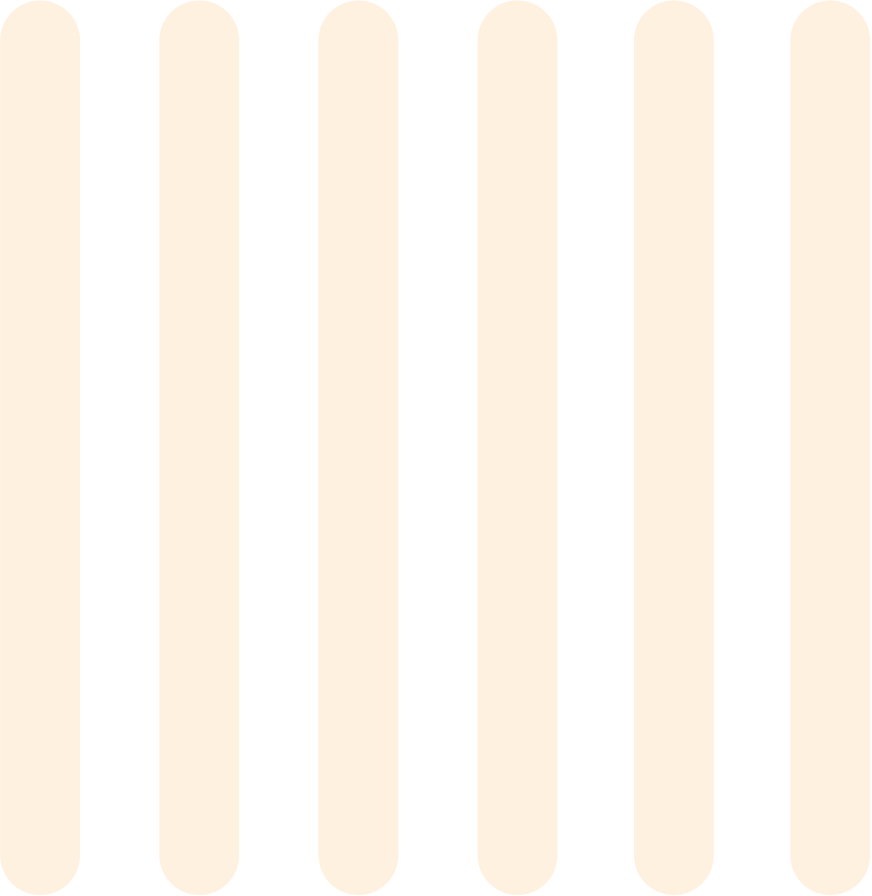
A Shadertoy shader for this pattern:

```glsl
// Six cream vertical bars with round ends on a white ground.

const vec3 GROUND = vec3(1.0);
const vec3 CREAM = vec3(1.0, 0.945, 0.88);

// Lengths are fractions of the canvas height.
const int BAR_COUNT = 6;
const float BAR_RADIUS = 0.0446;
const float FIRST_CENTER = 0.0448;
const float PITCH = 0.1776;
const int LAST_WIDE_BAR = 3;       // bars after this one sit slightly closer
const float PITCH_LOSS = 0.0031;
const float BAR_BOTTOM = 0.001;
const float BAR_TOP = 0.9995;

float barCenter(int i) {
    float tightSteps = float(max(i - LAST_WIDE_BAR, 0));
    return FIRST_CENTER + float(i) * PITCH - tightSteps * PITCH_LOSS;
}

// Signed distance to an upright capsule.
float capsuleDistance(vec2 p, float centerX) {
    float spineY = clamp(p.y, BAR_BOTTOM + BAR_RADIUS, BAR_TOP - BAR_RADIUS);
    return length(p - vec2(centerX, spineY)) - BAR_RADIUS;
}

void mainImage(out vec4 fragColor, in vec2 fragCoord) {
    vec2 p = fragCoord / iResolution.y;
    float pixel = 1.0 / iResolution.y;

    // Nearest bar
    float d = 1.0;
    for (int i = 0; i < BAR_COUNT; i++) {
        d = min(d, capsuleDistance(p, barCenter(i)));
    }

    // Smooth edge one pixel wide
    float coverage = clamp(0.5 - d / pixel, 0.0, 1.0);
    fragColor = vec4(mix(GROUND, CREAM, coverage), 1.0);
}
```
